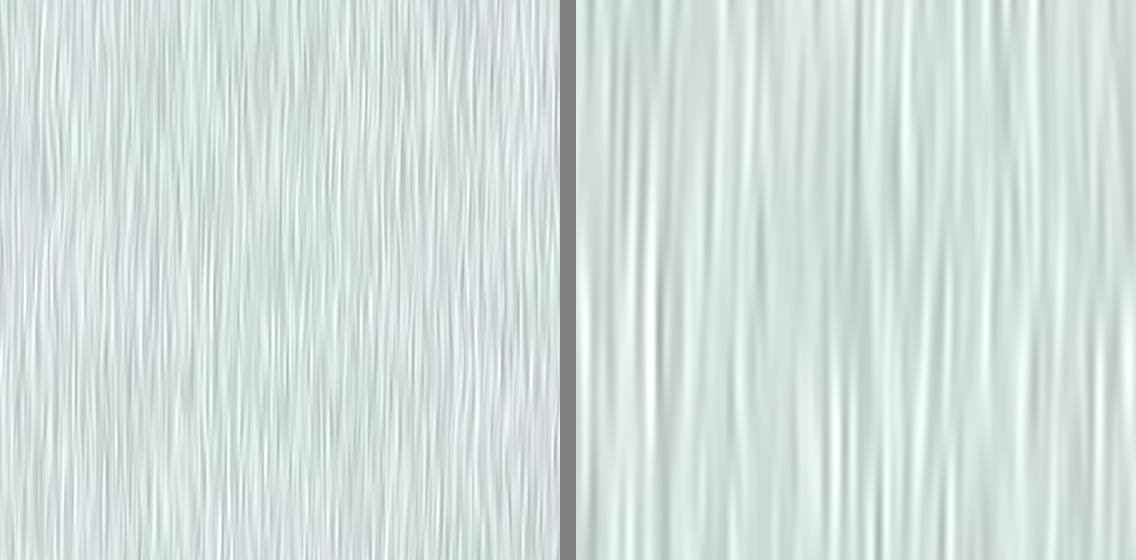
Left, the full canvas; right, a detail of the centre.
This texture is drawn by a Shadertoy shader. Its source:

```glsl
// Pale grey-green brushed fibres running vertically, with soft tinted patches.

const vec3 BASE_COLOR = vec3(0.831, 0.873, 0.875);
const vec3 TINT_SHIFT = vec3(-0.024, 0.006, -0.010); // towards green, negated towards lilac

// Fibre layers: columns and rows of strands per canvas height
const vec2 WIDE_FIBRES = vec2(105.0, 7.0);
const vec2 MAIN_FIBRES = vec2(180.0, 10.0);
const vec2 FINE_FIBRES = vec2(233.0, 15.0);
const float WIDE_CONTRAST = 0.075;
const float MAIN_CONTRAST = 0.165;
const float FINE_CONTRAST = 0.125;
const float SEPARATION = 0.30; // how strongly each strand differs from its neighbours

const vec2 PATCH_SCALE = vec2(14.0, 7.0);
const float PATCH_CONTRAST = 0.026;
const vec2 TINT_SCALE = vec2(7.0, 4.0);
const vec2 SWAY_SCALE = vec2(11.0, 6.0);
const float SWAY_AMOUNT = 0.007;
const float LEAN = 0.012;

// Integer hash of a lattice cell, from 0 to 1
float hash(vec2 cell, uint seed) {
    uvec2 q = uvec2(ivec2(cell)) * uvec2(1597u, 7919u);
    uint h = q.x ^ (q.y + seed * 6151u);
    h = h * 747796u + 289133u;
    h = ((h >> ((h >> 28u) + 4u)) ^ h) * 277803u;
    h = (h ^ (h >> 15u)) * 73244475u;
    h ^= h >> 16u;
    return float(h & 65535u) / 65535.0;
}

// Smooth noise along one strand, shifted so that strand ends do not line up
float strand(float column, float y, uint seed) {
    y += hash(vec2(column, 0.0), seed + 50u) * 17.0;
    float row = floor(y);
    return mix(hash(vec2(column, row), seed),
               hash(vec2(column, row + 1.0), seed),
               smoothstep(0.0, 1.0, y - row)) - 0.5;
}

// Neighbouring strands set apart, then blended sideways
float fibres(vec2 p, uint seed) {
    float column = floor(p.x);
    float a = strand(column - 1.0, p.y, seed);
    float b = strand(column, p.y, seed);
    float c = strand(column + 1.0, p.y, seed);
    float d = strand(column + 2.0, p.y, seed);
    return mix(b - SEPARATION * (a + c),
               c - SEPARATION * (b + d),
               smoothstep(0.0, 1.0, p.x - column));
}

// Smooth lattice noise, centred on zero
float patches(vec2 p, uint seed) {
    vec2 cell = floor(p);
    vec2 f = smoothstep(0.0, 1.0, p - cell);
    float low = mix(hash(cell, seed), hash(cell + vec2(1.0, 0.0), seed), f.x);
    float high = mix(hash(cell + vec2(0.0, 1.0), seed), hash(cell + 1.0, seed), f.x);
    return mix(low, high, f.y) - 0.5;
}

void mainImage(out vec4 fragColor, in vec2 fragCoord) {
    vec2 uv = fragCoord / iResolution.y;

    // Bend the strands gently; the offset keeps lattice cells positive
    vec2 p = uv + 1.0;
    p.x += SWAY_AMOUNT * patches(uv * SWAY_SCALE, 1u) - LEAN * uv.y;

    // Layered strands of different width and length
    float light = WIDE_CONTRAST * fibres(p * WIDE_FIBRES, 2u)
                + MAIN_CONTRAST * fibres(p * MAIN_FIBRES, 3u)
                + FINE_CONTRAST * fibres(p * FINE_FIBRES, 4u);

    // Broad brightness and hue drift
    light += PATCH_CONTRAST * patches(uv * PATCH_SCALE, 5u);
    float tint = patches(uv * TINT_SCALE, 6u) + 0.6 * patches(uv * TINT_SCALE * 3.0, 7u);

    vec3 color = BASE_COLOR + light + TINT_SHIFT * tint;
    fragColor = vec4(clamp(color, 0.0, 1.0), 1.0);
}
```
